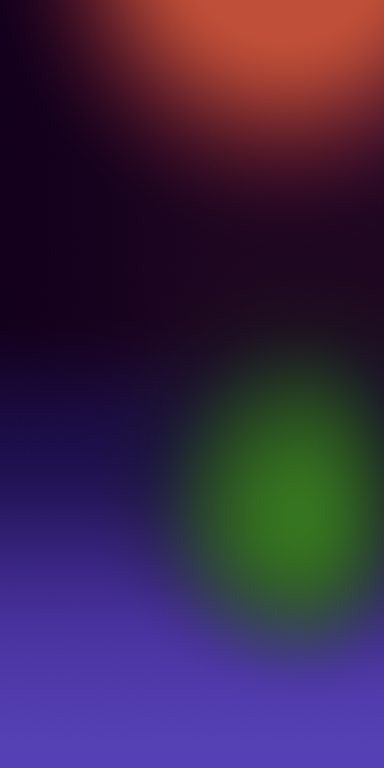
Give the GLSL for this background, as a Shadertoy shader.

```glsl
// Soft elliptical falloff: 1 inside the inner fraction, 0 at the radius
float glow(vec2 uv, vec2 center, vec2 radius, float inner) {
    return 1.0 - smoothstep(inner, 1.0, length((uv - center) / radius));
}

float hash(vec2 p) {
    return fract(sin(dot(p, vec2(12.99, 78.23))) * 43758.5);
}

void mainImage(out vec4 fragColor, in vec2 fragCoord) {
    vec2 uv = fragCoord / iResolution.xy;

    // Dark plum fading down through indigo to violet
    vec3 plum = mix(vec3(0.075, 0.0, 0.11), vec3(0.12, 0.025, 0.13), smoothstep(0.0, 0.7, uv.x));
    vec3 color = mix(plum, vec3(0.11, 0.055, 0.29), smoothstep(0.6, 0.4, uv.y));
    color = mix(color, vec3(0.28, 0.19, 0.61), smoothstep(0.44, 0.16, uv.y));
    color = mix(color, vec3(0.335, 0.255, 0.71), smoothstep(0.24, 0.0, uv.y));

    // Ember glow across the top, redder along its rim
    float ember = glow(uv, vec2(0.74, 1.08), vec2(0.81, 0.41), 0.3);
    vec3 emberColor = mix(vec3(0.46, 0.1, 0.17), vec3(0.75, 0.31, 0.22), ember);
    emberColor.b += 0.06 * smoothstep(0.75, 1.0, uv.x) * (1.0 - ember);
    color = mix(color, emberColor, ember);

    // Dim, wide halo behind the green light
    float halo = glow(uv, vec2(0.8, 0.38), vec2(0.62, 0.31), 0.1);
    color = mix(color, vec3(0.1, 0.14, 0.1), 0.85 * halo);

    // Green light, falling off faster on the right and below
    vec2 center = vec2(0.78, 0.325);
    vec2 radius = vec2(uv.x < center.x ? 0.44 : 0.34, uv.y < center.y ? 0.23 : 0.27);
    float green = glow(uv, center, radius, 0.05);
    color = mix(color, vec3(0.21, 0.455, 0.125), green);

    // Fine dither against banding
    color += (hash(floor(fragCoord)) - 0.5) / 255.0;
    fragColor = vec4(color, 1.0);
}
```
